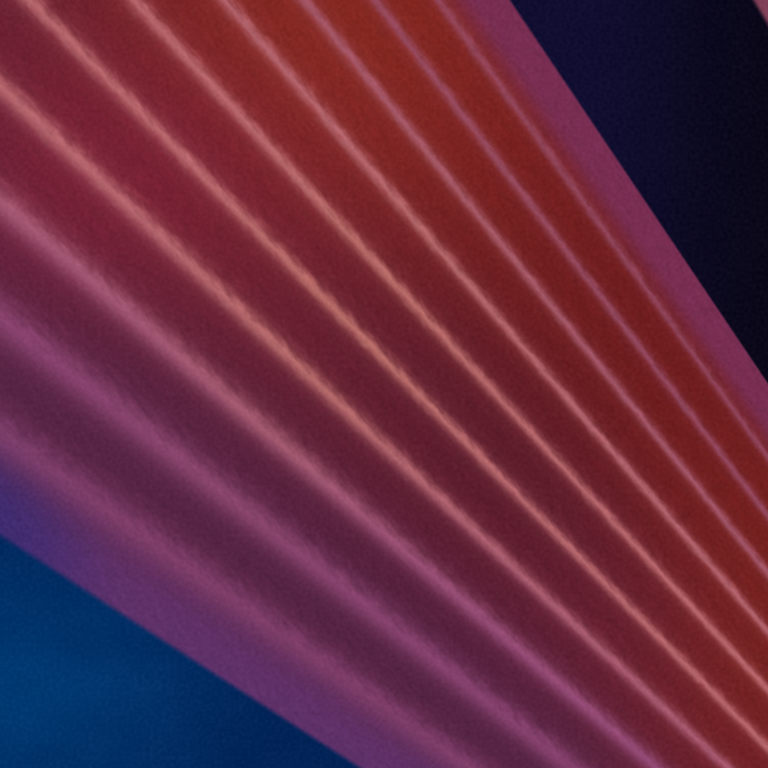
This background is drawn by a Shadertoy shader. Its source:

```glsl
// A fan of softly lit velvet pleats crossing a navy and blue backdrop.
// Every fold lies on a ray through one distant vanishing point, so the ray's
// intercept counts the folds; gradient noise frays them into short fibres.

const vec2 VANISH = vec2(2.005, -0.992);
const float FOLD_STEP = 0.1508;   // intercept distance between folds
const float FOLD_FIRST = -5.0;
const float FOLD_LAST = 4.0;
const float EDGE_UPPER = -6.28;
const float EDGE_LOWER = 4.88;

vec2 hashGradient(vec2 cell) {
    vec3 q = fract(vec3(cell.xyx) * vec3(0.1031, 0.1030, 0.0973));
    q += dot(q, q.yzx + 33.33);
    return fract((q.xx + q.yz) * q.zy) * 2.0 - 1.0;
}

float gradientNoise(vec2 p) {
    vec2 i = floor(p), f = fract(p);
    vec2 u = f * f * f * (f * (f * 6.0 - 15.0) + 10.0);
    vec2 e = vec2(0.0, 1.0);
    float a = dot(hashGradient(i), f);
    float b = dot(hashGradient(i + e.yx), f - e.yx);
    float c = dot(hashGradient(i + e.xy), f - e.xy);
    float d = dot(hashGradient(i + e.yy), f - e.yy);
    return mix(mix(a, b, u.x), mix(c, d, u.x), u.y);
}

float fbm(vec2 p) {
    float sum = 0.0, gain = 0.6;
    for (int i = 0; i < 3; i++) {
        sum += gain * gradientNoise(p);
        p = p * 2.03 + 17.0;
        gain *= 0.5;
    }
    return sum;
}

// Fold coordinate: whole numbers are crests, growing to the lower left.
float foldCoordinate(vec2 p) {
    float slope = (p.y - VANISH.y) / (VANISH.x - p.x);
    float intercept = 1.0 - p.y - p.x * slope;
    return (intercept + 0.039) / FOLD_STEP;
}

float glow(vec2 p, vec2 center, vec2 radius) {
    vec2 q = (p - center) / radius;
    return exp(-dot(q, q));
}

// Short fibres, stretched along the direction of the folds.
float fibres(vec2 p) {
    vec2 along = normalize(vec2(0.62, -0.78));
    vec2 across = vec2(-along.y, along.x);
    return fbm(vec2(dot(p, along) * 42.0, dot(p, across) * 120.0));
}

vec3 backdrop(vec2 p, float fold) {
    vec3 navy = mix(vec3(0.065, 0.055, 0.19), vec3(0.04, 0.03, 0.10),
                    smoothstep(0.75, 1.0, p.x));
    vec3 blue = mix(vec3(0.01, 0.13, 0.33), vec3(0.0, 0.22, 0.44),
                    glow(p, vec2(0.0, 0.10), vec2(0.27, 0.20)));
    blue += vec3(0.02, 0.04, 0.05) * fbm(p * vec2(7.0, 14.0));
    navy += 0.015 * fbm(p * 9.0);
    return mix(navy, blue, step(0.0, fold));
}

vec3 valleyColor(vec2 p, float fold) {
    vec3 color = mix(vec3(0.45, 0.115, 0.12), vec3(0.39, 0.115, 0.19),
                     smoothstep(-3.5, 0.5, fold));
    color = mix(color, vec3(0.33, 0.135, 0.26), smoothstep(0.5, 3.5, fold));
    color = mix(color, vec3(0.53, 0.16, 0.12),
                0.85 * glow(p, vec2(0.42, 0.95), vec2(0.28, 0.24)));
    color = mix(color, vec3(0.48, 0.12, 0.21),
                0.7 * glow(p, vec2(0.14, 0.78), vec2(0.24, 0.16)));
    color = mix(color, vec3(0.47, 0.13, 0.11),
                0.7 * glow(p, vec2(1.0, 0.12), vec2(0.16, 0.28)));
    return color * (1.0 - 0.1 * glow(p, vec2(0.66, 0.42), vec2(0.25)));
}

vec3 crestColor(vec2 p, float fold) {
    vec3 color = mix(vec3(0.62, 0.34, 0.47), vec3(0.74, 0.43, 0.45),
                     smoothstep(-4.5, -1.0, fold));
    color = mix(color, vec3(0.59, 0.30, 0.49), smoothstep(0.8, 3.2, fold + p.x));
    return mix(color, vec3(0.76, 0.48, 0.42),
               0.6 * glow(p, vec2(0.46, 0.57), vec2(0.20)));
}

vec3 pleats(vec2 p, float fold) {
    float fibre = fibres(p);
    float nearest = clamp(floor(fold + 0.5), FOLD_FIRST, FOLD_LAST);
    float offset = fold - nearest + 0.08 * fibre;
    float lower = smoothstep(0.0, 4.0, nearest);
    float width = mix(0.105, 0.23, lower);
    float crest = exp(-offset * offset / (width * width));
    float skirt = exp(-abs(offset) / mix(0.19, 0.26, lower));
    float strength = mix(0.65, 0.9, smoothstep(-5.0, -2.0, nearest));
    strength *= mix(1.0, 0.68, smoothstep(2.0, 4.0, nearest));

    vec3 color = valleyColor(p, fold);
    // Smooth rolled margins on both sides of the fan.
    color = mix(color, vec3(0.47, 0.18, 0.32), smoothstep(-4.9, -5.7, fold));
    vec3 violet = mix(vec3(0.25, 0.17, 0.44), vec3(0.37, 0.19, 0.41),
                      smoothstep(0.0, 0.18, p.x));
    color = mix(color, violet, smoothstep(3.7, 4.7, fold));
    float light = strength * (0.72 * crest + 0.28 * skirt);
    color = mix(color, crestColor(p, fold), light);
    return color * (1.0 + 0.12 * fibre);
}

void mainImage(out vec4 fragColor, in vec2 fragCoord) {
    vec2 p = fragCoord / iResolution.xy;
    float fold = foldCoordinate(p);
    float soft = 0.045;
    float cover = smoothstep(EDGE_UPPER - soft, EDGE_UPPER + soft, fold)
                * smoothstep(EDGE_LOWER + soft, EDGE_LOWER - soft, fold);
    vec3 color = mix(backdrop(p, fold), pleats(p, fold), cover);
    // Sliver of another fold in the upper right corner.
    float sliver = smoothstep(-0.004, 0.006, p.x - 0.98 + (p.y - 1.0) * 0.6);
    color = mix(color, vec3(0.50, 0.25, 0.34), sliver);
    color += 0.03 * gradientNoise(p * 190.0);
    fragColor = vec4(clamp(color, 0.0, 1.0), 1.0);
}
```
